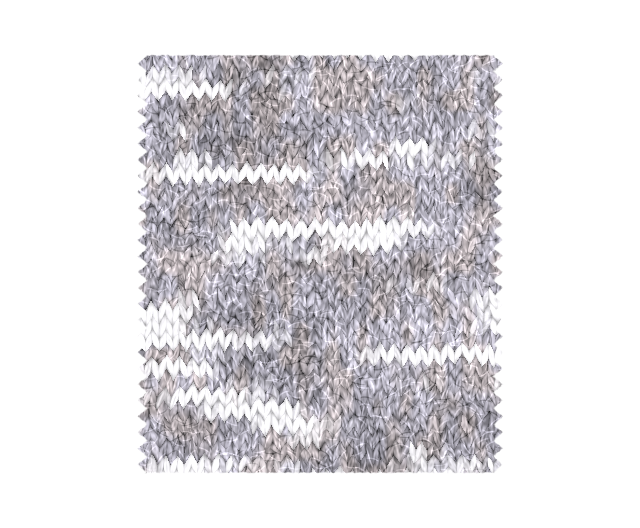
Reproduce this texture procedurally as a Shadertoy shader.

```glsl
// A pinked swatch of grey marled knitwear with white flecks, on white.
// Slanted leg shapes form columns of V stitches; noise dyes the yarn and adds fibres.
// The plain white margin surrounds the swatch, so opposite canvas edges join unseen.

const vec2 SWATCH_MIN = vec2(0.216, 0.105);
const vec2 SWATCH_MAX = vec2(0.785, 0.895);
const vec2 STITCHES = vec2(27.0, 30.0);     // columns and rows
const float TEETH = 26.0;                   // zigzag teeth per side
const float TOOTH_DEPTH = 0.014;
const float LEG_SLOPE = 0.27;
const vec2 LEG_RADIUS = vec2(0.28, 0.80);
const float YARN_LIGHT = 0.725;
const float GAP_LIGHT = 0.43;
const float FIBRE_CONTRAST = 0.36;
const float GRAIN_CONTRAST = 0.20;
const float HAIR_CONTRAST = 0.15;
const vec3 COOL_TINT = vec3(0.99, 0.975, 1.045);
const vec3 WARM_TINT = vec3(1.02, 0.97, 0.985);

float hash(vec2 p) {
    vec3 h = fract(vec3(p.xyx) * 0.1031);
    h += dot(h, h.yzx + 33.33);
    return fract((h.x + h.y) * h.z);
}

float noise(vec2 p) {
    vec2 i = floor(p), f = fract(p);
    f = f * f * (3.0 - 2.0 * f);
    return mix(mix(hash(i), hash(i + vec2(1, 0)), f.x),
               mix(hash(i + vec2(0, 1)), hash(i + vec2(1, 1)), f.x), f.y);
}

// Signed distance in canvas units, negative inside the pinked outline.
float swatchDistance(vec2 uv) {
    float zig = abs(fract((uv.y - SWATCH_MIN.y) / (SWATCH_MAX.y - SWATCH_MIN.y) * TEETH) - 0.5) * 2.0;
    float inset = TOOTH_DEPTH * smoothstep(-0.15, 1.15, zig);
    vec2 d = max(SWATCH_MIN + vec2(inset, 0.0) - uv, uv - SWATCH_MAX + vec2(inset, 0.0));
    return max(d.x * 0.8, d.y) + 0.002 * (noise(uv * 240.0) - 0.5);
}

// Finds the topmost leg: x height, y offset across it, z offset along it.
vec3 topLeg(vec2 q, out vec2 legId) {
    vec3 best = vec3(-9.0, 0.0, 0.0);
    vec2 home = floor(q * vec2(2.0, 1.0));
    legId = home;
    for (int j = -1; j <= 1; j++)
    for (int i = -1; i <= 1; i++) {
        vec2 id = home + vec2(i, j);
        float side = mod(id.x, 2.0) * 2.0 - 1.0;
        vec2 jitter = vec2(hash(id + 11.0), hash(id + 57.0)) - 0.5;
        vec2 d = q - (id + 0.5) * vec2(0.5, 1.0) - jitter * vec2(0.10, 0.25);
        float across = d.x - side * (LEG_SLOPE + 0.15 * jitter.y) * d.y;
        vec2 r = vec2(across, d.y) / LEG_RADIUS;
        float height = 1.0 - dot(r, r) + 0.15 * jitter.x;
        if (height > best.x) {
            best = vec3(height, across, d.y);
            legId = id;
        }
    }
    return best;
}

// Share of undyed white yarn, in dashes along the rows.
float whiteYarn(vec2 id) {
    float patches = noise(id * vec2(0.075, 0.38) + 3.7);
    float dashes = noise(vec2(id.x * 0.085 + hash(vec2(id.y, 8.0)) * 40.0, id.y * 7.0));
    float w = 0.5 * patches + 0.5 * dashes + 0.10 * (hash(id + 91.0) - 0.5);
    return smoothstep(0.58, 0.73, w);
}

// Loose hairs: one short random line in each cell, light or dark.
float looseHairs(vec2 p) {
    float sum = 0.0;
    vec2 home = floor(p);
    for (int j = -1; j <= 1; j++)
    for (int i = -1; i <= 1; i++) {
        vec2 id = home + vec2(i, j);
        float angle = 6.2832 * hash(id + 23.0);
        vec2 dir = vec2(cos(angle), sin(angle));
        vec2 d = p - id - vec2(hash(id + 5.0), hash(id + 71.0));
        float along = dot(d, dir);
        float across = dot(d, vec2(-dir.y, dir.x)) + 0.25 * along * along;
        float line = smoothstep(0.13, 0.02, abs(across)) * smoothstep(0.85, 0.5, abs(along));
        sum += line * (hash(id + 37.0) < 0.6 ? 1.0 : -1.0);
    }
    return sum;
}

vec3 knit(vec2 q) {
    // Uneven tension bends the columns and rows.
    q += 0.35 * (vec2(noise(q * 0.45), noise(q * 0.5 + 40.0)) - 0.5);
    vec2 id;
    vec3 leg = topLeg(q, id);
    float white = whiteYarn(id);

    float fibre = noise(leg.yz * vec2(7.5, 2.2) + id * vec2(17.0, 29.0)) - 0.5;
    float grain = noise(q * vec2(6.0, 4.0) + 80.0) - 0.5;
    float tone = 0.18 * (noise(id * vec2(0.12, 0.3) + 60.0) - 0.5) + 0.12 * (hash(id) - 0.5);
    float body = smoothstep(-0.2, 0.85, leg.x);
    float grey = mix(GAP_LIGHT, YARN_LIGHT, body) + tone;
    grey += FIBRE_CONTRAST * fibre + GRAIN_CONTRAST * grain + HAIR_CONTRAST * looseHairs(q * 1.5);
    float bright = mix(0.70, 1.04, body) + 0.16 * fibre + 0.08 * grain;

    vec3 tint = mix(COOL_TINT, WARM_TINT, smoothstep(0.35, 0.8, noise(q * vec2(0.9, 0.6) + 20.0)));
    return clamp(mix(grey * tint, bright * vec3(1.0, 0.995, 1.01), white), 0.0, 1.0);
}

void mainImage(out vec4 fragColor, in vec2 fragCoord) {
    vec2 uv = fragCoord / iResolution.xy;
    float soft = max(1.0 / iResolution.y, 0.0015);
    float cover = 1.0 - smoothstep(-soft, soft, swatchDistance(uv));
    vec2 q = (uv - SWATCH_MIN) / (SWATCH_MAX - SWATCH_MIN) * STITCHES;
    fragColor = vec4(mix(vec3(1.0), knit(q), cover), 1.0);
}
```
